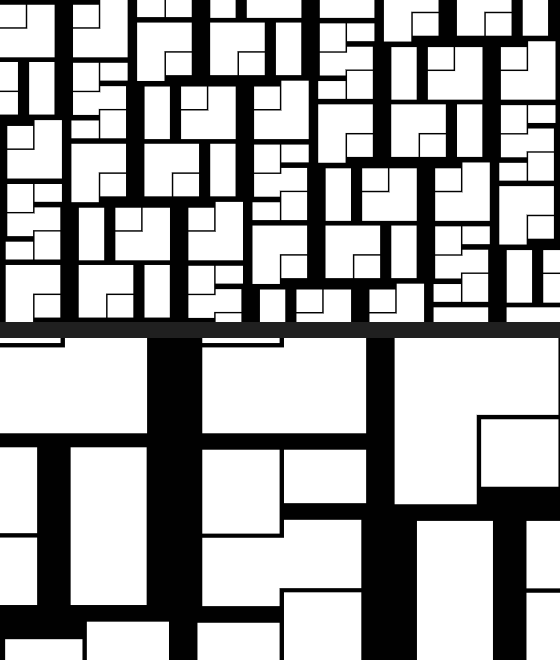
Top: the whole. Bottom: its middle third, enlarged.
Reproduce this pattern procedurally as a Shadertoy shader.

```glsl
// Black and white lattice of stepped panels, each cell symmetric under a half turn.

// Antialiased coverage of the rectangle between two corners.
float panel(vec2 p, vec2 low, vec2 high, float pixel) {
    vec2 inside = clamp((p - low) / pixel + 0.5, 0.0, 1.0)
                * clamp((high - p) / pixel + 0.5, 0.0, 1.0);
    return inside.x * inside.y;
}

// Square panel with a thinly outlined box in one corner; riseTop lifts its other side.
float cornerPanel(vec2 p, float riseTop, float pixel) {
    float box = panel(p, vec2(-36.3, -131.2), vec2(-1.0, -100.4), pixel);
    float side = panel(p, vec2(1.0, riseTop), vec2(38.5, -59.2), pixel);
    float base = panel(p, vec2(-36.3, -98.4), vec2(3.0, -59.2), pixel);
    return max(box, max(side, base));
}

// Half of the interlocking stack at the cell centre.
float halfStack(vec2 p, float pixel) {
    float box = panel(p, vec2(-36.3, -51.7), vec2(-1.0, -13.4), pixel);
    float cap = panel(p, vec2(1.0, -51.7), vec2(38.5, -27.3), pixel);
    float arm = panel(p, vec2(-36.3, -11.5), vec2(-1.0, 19.7), pixel);
    float joint = panel(p, vec2(-3.0, -11.5), vec2(3.0, 11.5), pixel);
    return max(max(box, cap), max(arm, joint));
}

// Half a cell: stack, stepped panel, plain panel and narrow strip.
float halfCell(vec2 p, float pixel) {
    float stepped = cornerPanel(p, -139.2, pixel);
    float plain = cornerPanel(p + vec2(100.0, 0.0), -131.2, pixel);
    float strip = panel(p, vec2(-186.3, -131.2), vec2(-151.6, -59.2), pixel);
    return max(max(halfStack(p, pixel), stepped), max(plain, strip));
}

void mainImage(out vec4 fragColor, in vec2 fragCoord) {
    // The canvas is 441 units high, measured downwards from the top.
    float pixel = 441.0 / iResolution.y;
    vec2 p = vec2(fragCoord.x, iResolution.y - fragCoord.y) * pixel;
    p -= vec2(384.3, 249.7);

    // Skewed lattice: nearest cell, then its neighbours.
    mat2 lattice = mat2(248.0, 112.0, -90.0, 166.0);
    vec2 nearest = round(inverse(lattice) * p);
    float white = 0.0;
    for (int j = -1; j <= 1; j++) {
        for (int i = -1; i <= 1; i++) {
            vec2 q = p - lattice * (nearest + vec2(i, j));
            white = max(white, max(halfCell(q, pixel), halfCell(-q, pixel)));
        }
    }

    fragColor = vec4(vec3(mix(0.005, 1.0, white)), 1.0);
}
```
